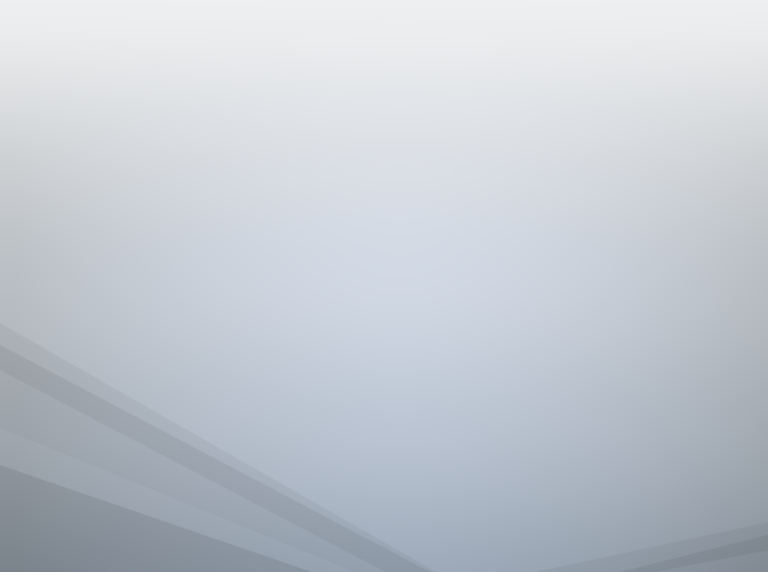
A WebGL 2 fragment shader for this background:

```glsl
#version 300 es
precision highp float;

uniform vec2 u_resolution;
out vec4 fragColor;

// Coverage below the line from (0, height) to (foot, 0).
float belowLine(vec2 p, float height, float foot) {
    float d = (p.x / foot + p.y / height - 1.0) / length(vec2(1.0 / foot, 1.0 / height));
    float soft = 0.8 / u_resolution.y;
    return 1.0 - smoothstep(-soft, soft, d);
}

// Vertical blend through the middle of the canvas.
vec3 centerColor(float y) {
    vec3 c = mix(vec3(0.60, 0.65, 0.71), vec3(0.725, 0.765, 0.82), smoothstep(-0.08, 0.27, y));
    c = mix(c, vec3(0.82, 0.85, 0.895), smoothstep(0.18, 0.54, y));
    c = mix(c, vec3(0.865, 0.88, 0.90), smoothstep(0.50, 0.78, y));
    return mix(c, vec3(0.935, 0.938, 0.942), smoothstep(0.70, 1.03, y));
}

void main() {
    vec2 uv = gl_FragCoord.xy / u_resolution;
    vec3 color = centerColor(uv.y);

    // Sides fall off to a darker, more neutral grey
    float side = pow(min(abs(uv.x - 0.52) * 2.0, 1.0), 1.7);
    float shade = 1.0 - smoothstep(0.45, 1.02, uv.y);
    color *= 1.0 - side * shade * vec3(0.115, 0.123, 0.145);
    color *= 1.0 - 0.035 * side * smoothstep(0.1, 0.6, uv.x) * (1.0 - uv.y);

    // Fan of bands on the left: height, foot, brightness step
    vec3 leftFan[5] = vec3[5](
        vec3(0.435, 0.568, 0.955),
        vec3(0.397, 0.560, 0.940),
        vec3(0.353, 0.502, 1.050),
        vec3(0.252, 0.462, 1.025),
        vec3(0.187, 0.406, 0.915));
    for (int i = 0; i < 5; i++) {
        vec3 band = leftFan[i];
        color *= mix(1.0, band.z, belowLine(uv, band.x, band.y));
    }

    // Shallow fan on the right, measured from the right edge
    vec3 rightFan[3] = vec3[3](
        vec3(0.087, 0.303, 0.955),
        vec3(0.065, 0.193, 0.940),
        vec3(0.038, 0.147, 1.060));
    for (int i = 0; i < 3; i++) {
        vec3 band = rightFan[i];
        color *= mix(1.0, band.z, belowLine(vec2(1.0 - uv.x, uv.y), band.x, band.y));
    }

    fragColor = vec4(color, 1.0);
}
```
